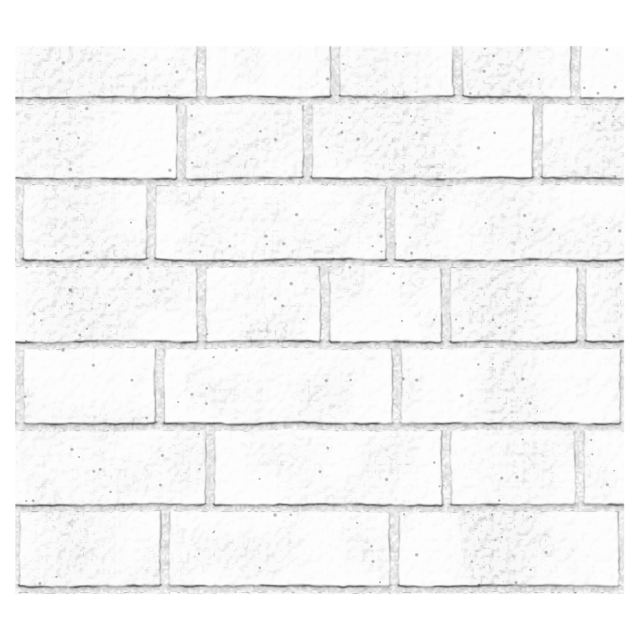
Write a WebGL 2 fragment shader that draws this texture.

```glsl
#version 300 es
precision highp float;
// Whitewashed brick wall on a white page: seven courses of long and short bricks.
// Each brick is a rounded box distance with a wobbly edge; grainy mortar, broken
// shadow lines, stains and pits come from hashed value noise.

#define PITCH 0.1274        // height of one course with its bed joint
#define FIRST_TOP 0.0341    // top of the first course, from the upper edge
#define BED 0.0108          // bed joint height
#define HEAD 0.0145         // head joint width
#define CORNER 0.0035       // corner radius of a brick
#define WOBBLE 0.0036       // unevenness of brick edges
#define SHADOW 0.46         // darkness under a brick
#define GRAIN 0.20          // contrast of mortar grain
#define PITS 0.26           // darkness of pits in the faces

uniform vec2 u_resolution;
out vec4 outColor;

const int COURSES = 7;
const vec4 WALL = vec4(0.024, 0.072, 0.975, 0.928); // left, top, right, bottom
const vec3 FACE = vec3(0.993);
const vec3 MORTAR = vec3(0.945, 0.940, 0.940);
const vec3 INK = vec3(1.0, 0.995, 0.995);

// Head joint centres across each course, in canvas widths
const vec4 JOINTS[COURSES] = vec4[COURSES](
    vec4(0.315, 0.523, 0.716, 0.900),
    vec4(0.283, 0.481, 0.841, 1.200),
    vec4(0.029, 0.235, 0.611, 0.985),
    vec4(0.315, 0.507, 0.698, 0.908),
    vec4(0.030, 0.250, 0.620, 0.977),
    vec4(0.329, 0.697, 0.906, 1.200),
    vec4(0.023, 0.258, 0.616, 0.974));

float hash(vec2 p) {
    return fract(sin(dot(p, vec2(127.1, 311.7))) * 43758.5453);
}

float noise(vec2 p) {
    vec2 i = floor(p), f = fract(p);
    f = f * f * (3.0 - 2.0 * f);
    return mix(mix(hash(i), hash(i + vec2(1, 0)), f.x),
               mix(hash(i + vec2(0, 1)), hash(i + vec2(1, 1)), f.x), f.y);
}

float fbm(vec2 p) {
    float sum = 0.0, amp = 0.5;
    for (int i = 0; i < 4; i++) {
        sum += amp * noise(p);
        p = p * 2.03 + 17.3;
        amp *= 0.5;
    }
    return sum;
}

float roundBox(vec2 p, vec2 halfSize, float r) {
    vec2 q = abs(p) - halfSize + r;
    return length(max(q, 0.0)) + min(max(q.x, q.y), 0.0) - r;
}

// Soft line of half width w around zero
float line(float d, float w) {
    return exp(-d * d / (w * w));
}

// Small round pits, one candidate per grid cell
float pits(vec2 p, float cells, float share) {
    vec2 id = floor(p * cells);
    vec2 centre = 0.3 + 0.4 * vec2(hash(id + 3.1), hash(id + 8.7));
    float radius = 0.12 + 0.14 * hash(id + 5.3);
    float dist = length(fract(p * cells) - centre);
    return step(hash(id), share) * (1.0 - smoothstep(radius * 0.4, radius + 0.1, dist));
}

void main() {
    vec2 uv = gl_FragCoord.xy / u_resolution;
    vec2 p = vec2(uv.x, 1.0 - uv.y);
    float aa = 1.0 / min(u_resolution.x, u_resolution.y);

    // Uneven edges: a slow sway plus a fine crumble
    vec2 sway = vec2(noise(p * 17.0), noise(p * 13.0 + 41.0)) - 0.5;
    vec2 crumble = vec2(noise(p * 130.0 + 7.0), noise(p * 110.0 + 23.0)) - 0.5;
    vec2 w = p + WOBBLE * (sway + 0.5 * crumble);

    // Course, and the two joints around this point
    float t = (w.y - FIRST_TOP) / PITCH;
    int course = clamp(int(floor(t)), 0, COURSES - 1);
    float v = fract(t) * PITCH;
    float left = -0.08, right = 1.09;
    for (int i = 0; i < 4; i++) {
        float joint = JOINTS[course][i];
        if (joint < w.x) left = max(left, joint);
        else right = min(right, joint);
    }

    // Brick shape
    vec2 halfSize = 0.5 * vec2(right - left - HEAD, PITCH - BED);
    vec2 local = vec2(w.x - 0.5 * (left + right), v - halfSize.y);
    float d = roundBox(local, halfSize, CORNER);
    float outside = smoothstep(-0.0008 - aa * 0.5, 0.0008 + aa * 0.5, d);
    float seed = hash(vec2(floor(left * 100.0), float(course)));

    // Face: shaded middle, cloudy stains, embossed roughness and pits
    float cloud = smoothstep(0.42, 0.72, fbm(p * 11.0 + seed * 9.0));
    float band = line(local.x + 0.04 * (seed - 0.5), 0.055) * smoothstep(0.25, 0.8, seed);
    float stain = clamp(0.55 * cloud + 0.7 * band, 0.0, 1.0);
    float relief = fbm(p * 120.0) - fbm(p * 120.0 + vec2(0.5, 0.6));
    float speckle = smoothstep(0.72, 0.98, noise(p * 230.0)) * stain;
    float face = 0.022 * stain + max(relief, 0.0) * (0.05 + 0.22 * stain);
    face += 0.13 * speckle + PITS * pits(p, 85.0, 0.012 + 0.05 * stain);

    // Mortar grain
    float grit = noise(p * 290.0 + 5.0) * 0.65 + noise(p * 150.0) * 0.35;
    float mortar = GRAIN * (grit - 0.38);

    // Edge lines: heavy below, medium at the sides, faint and broken above
    float worn = smoothstep(0.2, 0.75, noise(p * vec2(48.0, 60.0) + 31.0));
    float dotted = smoothstep(0.45, 0.8, noise(p * 190.0 + 11.0));
    float below = smoothstep(halfSize.y - 0.004, halfSize.y, local.y);
    float above = smoothstep(halfSize.y - 0.004, halfSize.y, -local.y);
    float side = (1.0 - below) * (1.0 - above);
    float edge = below * SHADOW * mix(0.45, 1.0, worn) * line(d - 0.001, 0.0021);
    edge += below * 0.07 * line(d - 0.004, 0.004);
    edge += above * 0.20 * dotted * line(d, 0.0017);
    edge += side * mix(0.13, 0.24, step(0.0, local.x)) * (0.35 + 0.65 * worn) * line(d, 0.0017);

    vec3 color = mix(FACE - face * INK, MORTAR - mortar * INK, outside) - edge * INK;

    // White page around the wall
    vec2 inset = min(p - WALL.xy, WALL.zw - p);
    float inWall = smoothstep(-aa, aa, min(inset.x, inset.y));
    outColor = vec4(mix(vec3(1.0), clamp(color, 0.0, 1.0), inWall), 1.0);
}
```
